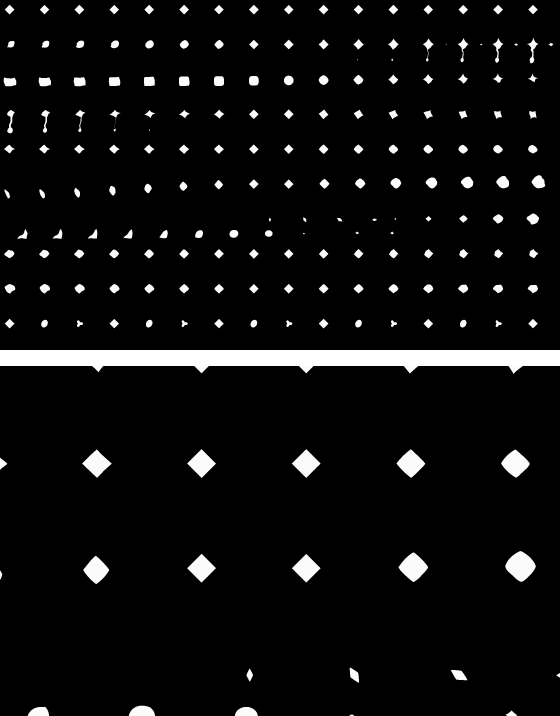
Top: the whole. Bottom: its middle third, enlarged.
A WebGL 1 fragment shader for this pattern:

```glsl
precision highp float;
// A 16 x 10 grid of small white glyphs on black. Each row starts from one diamond
// (a superellipse of exponent 1) and drifts along its columns: it bulges, pinches,
// tilts, slides or drips. Edges are smoothed by averaging samples inside each pixel.
uniform vec2 u_resolution;

#define UNITS 768.0      // canvas width in drawing units
#define PITCH 47.85      // spacing of the glyphs
#define ORIGIN 13.2      // first glyph centre, from the top left
#define RADIUS 6.6       // half diagonal of the plain diamond
#define WOBBLE 3.0       // strength of the outline wear
#define GRAIN 0.19       // frequency of the outline wear
#define INK vec3(0.985)
#define SAMPLES 4        // samples per pixel side
#define FAR 99.0

float hash(vec2 p) {
  return fract(sin(dot(p, vec2(127.1, 311.7))) * 43758.5);
}

float noise(vec2 p) {
  vec2 i = floor(p), f = fract(p);
  f = f * f * (3.0 - 2.0 * f);
  return mix(mix(hash(i), hash(i + vec2(1, 0)), f.x),
             mix(hash(i + vec2(0, 1)), hash(i + vec2(1, 1)), f.x), f.y);
}

vec2 rotate(vec2 p, float a) {
  return vec2(cos(a) * p.x + sin(a) * p.y, cos(a) * p.y - sin(a) * p.x);
}

// Exponent below 1 is a star, 1 a diamond, 2 an ellipse, large a box
float blob(vec2 p, vec2 r, float n) {
  vec2 q = pow(max(abs(p) / r, 1e-4), vec2(n));
  return (pow(q.x + q.y, 1.0 / n) - 1.0) * min(r.x, r.y);
}

// Hanging foot, joined to the glyph by a stem once it has grown
float drip(vec2 p, float grow) {
  if (grow <= 0.0) return FAR;
  float foot = blob(p - vec2(-2.0, 20.5), vec2(3.6, 4.6) * grow, 1.7);
  float along = clamp((p.y - 3.0) / 16.0, 0.0, 1.0);
  float stem = length(p - vec2(-1.5 * along, 3.0 + 16.0 * along));
  return min(foot, stem - min(2.5 * (grow - 0.35), 1.4));
}

// Triangle sliding away to the left, fragments, then a growing diamond
float brokenRow(vec2 p, float c) {
  vec2 q = p - vec2(18.0 + 0.35 * c, 20.0);
  float w = 0.46 * max(q.y + 7.0, 0.0);
  float triangle = max(abs(q.x - 5.5 + w) - w, abs(q.y) - 6.5);
  float d = mix(triangle, blob(q, vec2(6.5, 5.5), 2.0), smoothstep(2.0, 7.0, c));
  d += 3.5 * max(c - 6.7, 0.0);
  if (c > 6.5 && c < 10.5) {
    vec2 shard = vec2(4.8, 2.4) * (1.0 - 0.22 * abs(c - 8.7));
    d = min(d, blob(rotate(p - vec2(22.0, 1.0), 0.52 * (10.0 - c)), shard, 1.1));
  }
  if (c > 9.5 && c < 11.5) d = min(d, blob(p - vec2(-2.0, 19.0), vec2(3.0, 1.8), 0.9));
  if (c > 10.5) {
    float r = 1.4 + 6.6 * pow(max(c - 11.0, 0.001) / 4.0, 0.6);
    vec2 shift = vec2(c < 11.5 ? 2.5 : 0.0, 0.0);
    d = min(d, blob(p - shift, vec2(r), 1.0 + 0.8 * smoothstep(12.0, 15.0, c)));
  }
  return d;
}

// Signed field of the glyph at column c and row r; p points right and down
float glyph(vec2 p, float c, float r) {
  float left = clamp((7.0 - c) / 7.0, 0.0, 1.0);
  float right = clamp((c - 8.0) / 7.0, 0.0, 1.0);
  if (r < 0.5) return blob(p, vec2(RADIUS), 1.0);
  if (r > 8.5) {
    float kind = mod(c, 3.0);
    if (kind < 0.5) return blob(p, vec2(RADIUS), 1.0);
    if (kind < 1.5) return blob(rotate(p, 0.5), vec2(4.2, 5.5), 2.0);
    return length(p) - 3.6 - 1.4 * cos(3.0 * atan(p.y, p.x));
  }
  // Wear grows away from the middle columns and drifts slowly along the row
  vec2 seed = p * GRAIN + vec2(0.07 * c + 7.3 * r, 13.7 * r);
  p += WOBBLE * max(left, right) * (vec2(noise(seed), noise(seed + 41.0)) - 0.5);

  if (r < 1.5) {         // bitten chip, then a dripping star with side sparks
    vec2 q = p + vec2(0.4 * p.y - 1.0, 0.0) * left;
    float n = 1.0 + 2.0 * left - 0.35 * right;
    float d = blob(q, RADIUS - 2.1 * left + vec2(2.2, 3.5) * right, n);
    d = max(d, 5.0 * left - length(p - vec2(-7.0, 1.0)));
    float spark = max(c - 11.0, 0.0) / 4.0;
    if (spark > 0.0) d = min(d, blob(p - vec2(24.0, 0.0), vec2(3.8, 2.2) * spark, 0.9));
    return min(d, drip(p, (c - 9.0) / 6.0));
  }
  if (r < 2.5) {         // box to disc to diamond to clipped star
    float pinch = clamp((c - 11.0) / 4.0, 0.0, 1.0);
    float n = 2.0 + 1.2 * max(8.0 - c, 0.0) - clamp((c - 8.0) / 3.0, 0.0, 1.0) - 0.4 * pinch;
    float d = blob(p - vec2(0.8 * left, 5.0 - 0.45 * c), vec2(6.6 + left + pinch), n);
    return max(d, p.y - mix(9.0, 2.0, pinch));
  }
  if (r < 3.5) {         // drip, pinched star, diamond, tilted star
    float n = 1.0 - 0.35 * sin(3.1416 * left) - 0.22 * right + 0.3 * left * left;
    vec2 size = RADIUS + vec2(2.0 * sin(3.1416 * left) - left, -2.0 * left) + 0.6 * right;
    float d = blob(rotate(p - vec2(2.0, -1.0) * left, 0.6 * right - 0.4 * left), size, n);
    return min(d, drip(p - vec2(2.0, 1.0), (5.0 - c) / 5.0));
  }
  if (r < 4.5) return blob(p, RADIUS + vec2(0.8, -0.8) * left - 0.7 * right, 1.0 + 0.7 * right);
  if (r < 5.5) {         // fallen sliver rising into a large pebble
    vec2 q = p - vec2(-3.0, 13.0) * smoothstep(0.0, 0.9, left) - vec2(8.0, -3.0) * right;
    q.x -= left * (0.18 * q.y - 0.03 * q.y * q.y);
    vec2 size = mix(vec2(RADIUS), vec2(2.3, 6.2), left) + 1.9 * right;
    return blob(q, size, 1.0 + left + 1.2 * right);
  }
  if (r < 6.5) return brokenRow(p, c);
  if (r < 7.5) return blob(p, vec2(RADIUS - 0.4 * left), 1.0 + 0.35 * left + 0.2 * right);
  p.x /= 1.0 - 0.05 * p.y * right;   // pick shape: flat top, pointed foot
  return max(blob(p, vec2(RADIUS), 1.0 + 0.3 * (left + right)), -p.y - mix(7.0, 4.5, right));
}

void main() {
  float cover = 0.0;
  for (int k = 0; k < SAMPLES * SAMPLES; k++) {
    float f = float(k), side = float(SAMPLES);
    vec2 jitter = (vec2(mod(f, side), floor(f / side)) + 0.5) / side - 0.5;
    vec2 pos = gl_FragCoord.xy + jitter;
    pos = vec2(pos.x, u_resolution.y - pos.y) / u_resolution.x * UNITS;
    vec2 cell = floor(pos / PITCH);
    if (cell.x < 15.5 && cell.y < 9.5)
      cover += step(glyph(pos - cell * PITCH - ORIGIN, cell.x, cell.y), 0.0);
  }
  gl_FragColor = vec4(INK * cover / float(SAMPLES * SAMPLES), 1.0);
}
```
